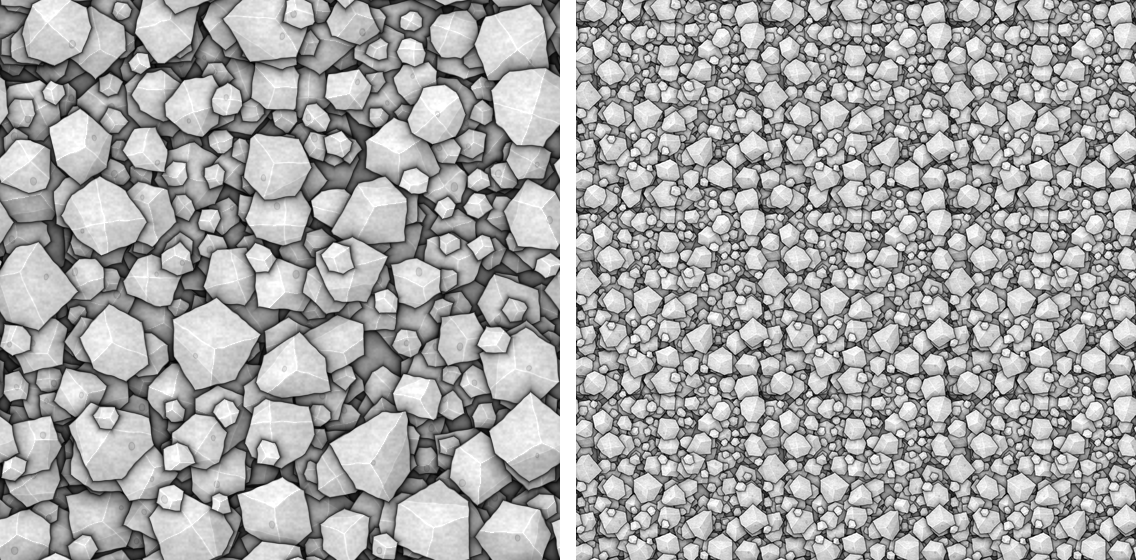
Left, the tile; right, the same tile 3 across and 3 down.
This texture map is drawn by a Shadertoy shader. Its source:

```glsl
// Tiling pile of pale, faceted stones with bright ridges and dark gaps.

const float TAU = 6.2831853;
const int LAYERS = 7;
// Per layer, bottom to top: cells per side, radius in cells, presence, tone
const vec4 LAYER[LAYERS] = vec4[LAYERS](
    vec4( 6.0, 0.64, 1.00, 0.87),
    vec4(14.0, 0.50, 0.65, 0.91),
    vec4( 8.0, 0.52, 0.80, 0.95),
    vec4(17.0, 0.44, 0.50, 0.96),
    vec4( 9.0, 0.51, 0.74, 0.99),
    vec4( 7.0, 0.50, 0.52, 1.00),
    vec4(14.0, 0.38, 0.07, 1.00));
const vec2  LIGHT_DIR     = vec2(-0.5, 0.86);
const float BASE_GREY     = 0.895;
const float FACET_LIGHT   = 0.07;   // brightness change with facet direction
const float FACET_VARIETY = 0.10;   // random brightness of each facet
const float RIDGE_WIDTH   = 0.0015;
const float RIDGE_GLOW    = 0.10;
const float RIM_WIDTH     = 0.0024;
const float CONTACT_WIDTH = 0.0032;
const float CONTACT_DARK  = 0.80;
const float SHADOW_REACH  = 0.042;
const float SHADOW_DARK   = 0.30;
const float JITTER        = 0.45;
const float CORNER_CAP    = 1.22;   // limits how far corners stick out
const float GRAIN         = 0.065;

vec4 hash(vec2 cell, float seed) {
    vec4 p = fract(vec4(cell.xyx, seed) * vec4(0.1031, 0.1030, 0.0973, 0.1099));
    p += dot(p, p.wzxy + 33.33);
    return fract((p.xxyz + p.yzzw) * p.zywx);
}

vec2 direction(float angle) { return vec2(cos(angle), sin(angle)); }

// Value noise that wraps after n cells
float noise(vec2 uv, vec2 n) {
    vec2 p = uv * n, i = floor(p), f = p - i;
    f = f * f * (3.0 - 2.0 * f);
    float a = hash(mod(i, n), 71.0).x;
    float b = hash(mod(i + vec2(1, 0), n), 71.0).x;
    float c = hash(mod(i + vec2(0, 1), n), 71.0).x;
    float d = hash(mod(i + 1.0, n), 71.0).x;
    return mix(mix(a, b, f.x), mix(c, d, f.x), f.y);
}

// Draws one stone of the given radius, centred at p = 0, over the grey below
float stone(float below, vec2 p, float radius, float tone, vec2 id, float seed, float px) {
    float reach = min(SHADOW_REACH, radius * 0.8);
    float d = length(p) - CORNER_CAP * radius;
    if (d > reach) return below;

    // Outline from straight sides; every second corner carries a facet
    vec4 shape = hash(id, seed + 0.5);
    int sides = shape.x > 0.72 ? 8 : 6;
    float turn = TAU / float(sides);
    vec2 q = p - (shape.zw - 0.5) * 0.6 * radius;
    float first = -9.0, second = -9.0, facetRandom = 0.0;
    vec2 facetDir = vec2(0), otherDir = vec2(0);
    for (int k = 0; k < sides; k++) {
        vec4 h = hash(id, seed + 1.0 + float(k));
        float angle = shape.y * TAU + turn * (float(k) + 0.6 * (h.y - 0.5));
        d = max(d, dot(p, direction(angle)) - radius * mix(0.76, 1.0, h.x));
        if (k % 2 == 0) {
            vec2 dir = direction(angle + 0.5 * turn);
            float slope = dot(q, dir);
            if (slope > first) {
                second = first; otherDir = facetDir;
                first = slope; facetDir = dir; facetRandom = h.z;
            } else if (slope > second) {
                second = slope; otherDir = dir;
            }
        }
    }

    // Contact line and soft shadow on whatever lies below
    float outside = max(d, 0.0);
    float fade = max(1.0 - outside / reach, 0.0);
    float shaded = below * (1.0 - SHADOW_DARK * fade * fade)
                 * (1.0 - CONTACT_DARK * fade * exp(-outside / CONTACT_WIDTH));
    if (d > px) return shaded;

    // Facets, one chamfer and the worn ridges between them
    vec4 detail = hash(id, seed + 11.5);
    float grey = BASE_GREY + FACET_LIGHT * dot(facetDir, LIGHT_DIR)
               + FACET_VARIETY * (facetRandom - 0.5);
    float chamfer = dot(p, direction(detail.x * TAU)) - radius * mix(0.45, 0.8, detail.y);
    grey -= 0.07 * smoothstep(-px, px, chamfer);
    grey -= 0.07 * smoothstep(-0.8, 0.0, d / radius);
    float ridge = (first - second) / max(length(facetDir - otherDir), 0.1);
    float width = max(RIDGE_WIDTH, 0.7 * px);
    grey += RIDGE_GLOW * exp(-pow(ridge / width, 2.0));
    grey += 0.4 * RIDGE_GLOW * exp(-pow(chamfer / width, 2.0));

    // A small oval pit with a darker rim
    vec2 pitPos = (p - (detail.zw - 0.5) * radius) * vec2(1.0, 0.8);
    float pit = length(pitPos) - mix(0.003, 0.006, detail.y);
    float pitted = step(0.025, radius) * step(0.35, detail.x);
    grey -= pitted * (0.08 * smoothstep(px, -px, pit) + 0.09 * exp(-pow(pit / 0.0012, 2.0)));

    grey *= tone * mix(0.6, 1.0, smoothstep(0.0, RIM_WIDTH, -d));
    return mix(shaded, grey, smoothstep(px, -px, d));
}

void mainImage(out vec4 fragColor, in vec2 fragCoord) {
    vec2 uv = fragCoord / iResolution.xy;
    float px = 0.7 / min(iResolution.x, iResolution.y);

    // Slight wobble so that edges look chipped
    vec2 wobble = vec2(noise(uv, vec2(80)), noise(uv.yx, vec2(80))) - 0.5;
    vec2 pos = uv + 0.0022 * wobble + 0.0006 * sin(TAU * uv.yx * vec2(19, 23));

    float grey = 0.68;
    for (int l = 0; l < LAYERS; l++) {
        vec4 layer = LAYER[l];
        float seed = float(l) * 17.0 + 3.0;
        float order = l % 2 == 0 ? 1.0 : -1.0;
        vec2 home = floor(pos * layer.x);
        for (int k = 0; k < 9; k++) {
            vec2 cell = home + order * vec2(k % 3 - 1, k / 3 - 1);
            vec2 id = mod(cell, layer.x);
            vec4 h = hash(id, seed);
            if (h.x > layer.z) continue;
            vec2 centre = (cell + 0.5 + JITTER * (h.yz - 0.5)) / layer.x;
            float radius = layer.y / layer.x * mix(0.72, 1.1, h.w);
            grey = stone(grey, pos - centre, radius, layer.w, id, seed, px);
        }
    }

    // Mineral grain and fine scratches
    float grain = noise(uv, vec2(150)) + noise(uv, vec2(260)) + noise(uv, vec2(70, 200)) - 1.5;
    grey *= 1.0 + GRAIN * grain;
    fragColor = vec4(vec3(clamp(grey, 0.0, 1.0)), 1.0);
}
```
